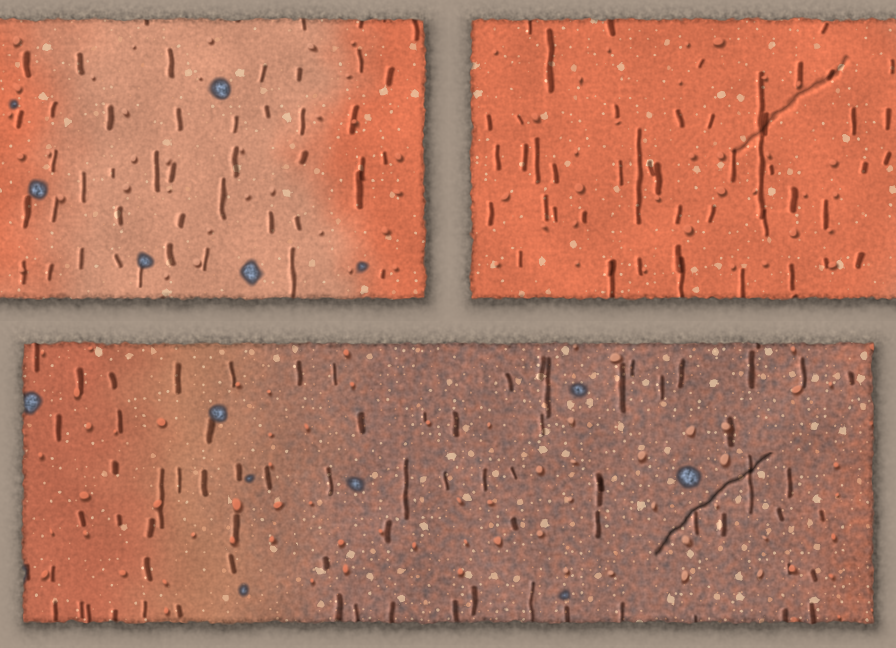
Reproduce this texture procedurally as a WebGL 2 fragment shader.

```glsl
#version 300 es
precision highp float;
// Two courses of rough, pitted clay bricks in running bond with recessed taupe mortar.
uniform vec2 u_resolution;
out vec4 outColor;

const float PERIOD = 1.384;               // brick plus joint, in canvas heights
const vec2 HALF_BRICK = vec2(0.656, 0.215);

vec2 hash2(vec2 cell) {
  uvec2 k = uvec2(ivec2(cell)) * 1664525u + 12345u;
  for (int i = 0; i < 2; i++) {
    k.x += k.y * 40503u; k.y += k.x * 69069u;
    k ^= k >> 15u;
  }
  return vec2(k & 65535u) / 65535.0;
}

float gradientNoise(vec2 p) {
  vec2 i = floor(p), f = fract(p), w = f * f * f * (f * (f * 6.0 - 15.0) + 10.0);
  vec2 e = vec2(0, 1);
  float a = dot(hash2(i) * 2.0 - 1.0, f);
  float b = dot(hash2(i + e.yx) * 2.0 - 1.0, f - e.yx);
  float c = dot(hash2(i + e.xy) * 2.0 - 1.0, f - e.xy);
  float d = dot(hash2(i + 1.0) * 2.0 - 1.0, f - 1.0);
  return mix(mix(a, b, w.x), mix(c, d, w.x), w.y) * 1.4;
}

float fbm(vec2 p) {
  float sum = 0.0, amp = 0.5;
  for (int i = 0; i < 4; i++) { sum += amp * gradientNoise(p); p = p * 2.03 + 17.0; amp *= 0.5; }
  return sum;
}

// xy: offset from a jittered point in each cell, zw: random values of that cell
vec4 scatter(vec2 p, vec2 cell, float seed) {
  vec2 id = floor(p / cell) + seed;
  return vec4((fract(p / cell) - 0.3 - 0.4 * hash2(id)) * cell, hash2(id + 191.0));
}

float box(vec2 p, vec2 size) {
  vec2 d = abs(p) - size;
  return length(max(d, 0.0)) + min(max(d.x, d.y), 0.0);
}
float segment(vec2 p, vec2 a) { return length(p - a * clamp(dot(p, a) / dot(a, a), -1.0, 1.0)); }
float fill(float d, float soft) { return 1.0 - smoothstep(-soft, soft, d); }

vec3 clay(vec2 q, float row, float px) {
  vec2 s = q + vec2(5.0 + row * 7.3, 4.0 + row * 3.1);
  float t = q.x / (2.0 * HALF_BRICK.x) + 0.5 + 0.12 * fbm(s * 4.0);
  float grain = gradientNoise(s * 130.0) + 0.6 * gradientNoise(s * 240.0);
  // Firing tones along the length
  float fired = (1.0 - row) * smoothstep(0.17, 0.42, t);
  vec3 dark = mix(vec3(0.73, 0.41, 0.31), vec3(0.73, 0.50, 0.38), smoothstep(0.06, 0.22, t));
  dark = mix(dark, vec3(0.59, 0.43, 0.38), fired);
  dark = mix(dark, vec3(0.66, 0.42, 0.34), smoothstep(0.87, 1.0, t));
  float pale = smoothstep(0.46, 0.62, t) * (1.0 - smoothstep(0.85, 0.94, t));
  vec3 light = mix(vec3(0.85, 0.45, 0.32), vec3(0.81, 0.57, 0.46), pale);
  vec3 col = mix(dark, light, row);
  col *= 1.0 + 0.16 * fbm(s * 9.0) + grain * mix(0.09, 0.15, fired);
  col += fired * 0.12 * vec3(1.0, 0.3, 0.0) * gradientNoise(s * 75.0);
  // Mineral specks, two sizes
  for (int i = 0; i < 2; i++) {
    float size = i == 0 ? 0.013 : 0.038;
    vec4 k = scatter(s, vec2(size), 31.0 + float(i) * 57.0);
    float speck = fill(length(k.xy) * (1.0 + 0.5 * grain) - size * mix(0.07, 0.17, k.w), px);
    speck *= step(k.z, mix(0.22, 0.42, fired));
    col = mix(col, mix(vec3(0.88, 0.60, 0.45), vec3(0.93, 0.81, 0.67), k.w), speck * 0.75);
  }
  // Drag marks: short nicks, then long vertical grooves on the unfired face
  vec2 wobble = 0.004 * vec2(gradientNoise(s * 35.0), gradientNoise(s * 35.0 + 40.0));
  for (int i = 0; i < 3; i++) {
    vec2 cell = i == 0 ? vec2(0.047, 0.075) : i == 1 ? vec2(0.10, 0.17) : vec2(0.15, 0.43);
    vec4 k = scatter(s, cell, 211.0 + float(i) * 83.0);
    vec2 reach = vec2((k.z - 0.2) * (i == 0 ? 0.012 : 0.003), cell.y * mix(0.06, 0.27, k.w));
    float width = 0.0022 + 0.0025 * fract(k.w * 7.0);
    float show = step(k.z, i == 2 ? 0.5 * row * (1.0 - pale) : 0.42 - 0.12 * fired);
    float groove = segment(k.xy + wobble, reach) - width;
    float lip = segment(k.xy + wobble - vec2(-0.005, 0.001), reach) - width;
    col = mix(col, col * 1.17 + 0.02, show * fill(lip, 0.002 + px));
    col = mix(col, col * vec3(0.52, 0.45, 0.42), show * fill(groove, 0.0015 + px));
  }
  // Crumbs of clay with a shadowed hollow under each
  vec4 c = scatter(s, vec2(0.058), 503.0);
  float radius = mix(0.003, 0.0085, c.w * c.w), crumbs = 0.8 * step(c.z, 0.42 - 0.15 * fired);
  vec2 o = c.xy + wobble * 1.5;
  float hollow = length(o + vec2(-0.003, 0.004)) - radius;
  col = mix(col, vec3(0.36, 0.19, 0.13), crumbs * fill(hollow, 0.002 + px));
  col = mix(col, light * 1.08 + 0.04, crumbs * fill(length(o) - radius * 0.85, 0.001 + px));
  // Blue-grey iron spots with a dark rim
  vec4 b = scatter(s, vec2(0.17, 0.14), 709.0);
  float spots = step(b.z, mix(0.42, 0.12, row * (1.0 - pale)));
  float r = length(b.xy + wobble * 1.6) - mix(0.007, 0.019, b.w);
  col = mix(col, vec3(0.24, 0.23, 0.26), spots * 0.85 * fill(r, 0.003 + px));
  col = mix(col, vec3(0.46, 0.51, 0.59) * (1.0 + 0.5 * grain), spots * fill(r + 0.006, 0.004 + px));
  // One slanting crease on each brick
  vec2 f = q - mix(vec2(0.41, -0.025), vec2(-0.165, 0.08), row) + vec2(0.0, 0.035 * fbm(s * 13.0));
  vec2 slant = vec2(0.088, 0.072);
  col *= 1.0 + 0.15 * fill(segment(f + vec2(-0.005, 0.006), slant) - 0.003, 0.004);
  return col * (1.0 - mix(0.65, 0.4, row) * fill(segment(f, slant) - 0.0025, 0.003 + px));
}

void main() {
  vec2 p = gl_FragCoord.xy / u_resolution * vec2(PERIOD, 1.0);
  float px = 0.75 / u_resolution.y;
  // Running bond: each course is shifted by half a brick
  float row = mod(floor((p.y - 0.005) * 2.0), 2.0);
  vec2 q = mod(p + vec2(row * PERIOD * 0.5, -0.005), vec2(PERIOD, 0.5)) - vec2(PERIOD * 0.5, 0.25);
  float ragged = 0.007 * fbm(p * 22.0) + 0.003 * gradientNoise(p * 85.0);
  float edge = box(q, HALF_BRICK - 0.002) - 0.002 + ragged;
  // Mortar: smooth centre, gritty and shaded toward the bricks
  float grit = gradientNoise(p * 120.0) + 0.5 * gradientNoise(p * 230.0);
  float rim = exp(-max(edge, 0.0) / 0.011);
  float shade = exp(-max(box(q + vec2(-0.006, 0.009), HALF_BRICK) + ragged, 0.0) / 0.010);
  vec3 mortar = vec3(0.65, 0.585, 0.525) * (1.0 + 0.04 * fbm(p * 6.0));
  mortar *= 1.0 - 0.20 * rim - 0.27 * shade + grit * (0.015 + 0.16 * rim);
  mortar += smoothstep(0.205, 0.222, q.y) * rim * vec3(0.10, 0.09, 0.07) * (0.5 + grit);
  // Brick face with a worn, darkened arris
  vec3 brick = clay(q, row, px) * (1.0 - 0.28 * smoothstep(-0.010, 0.0, edge) * (0.7 + grit));
  outColor = vec4(mix(mortar, brick, fill(edge, 0.001 + px)), 1.0);
}
```
